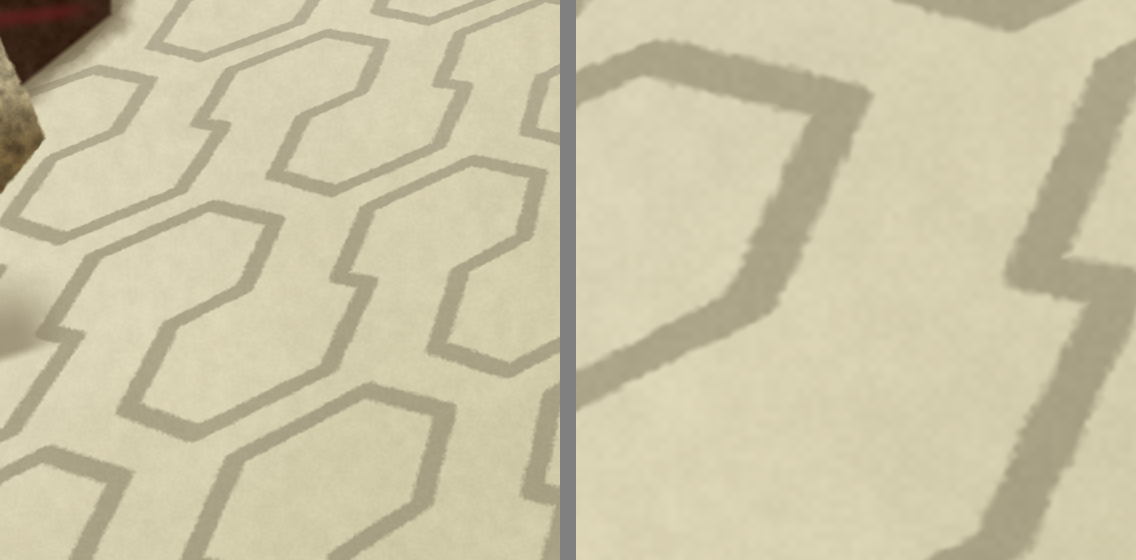
Left: the whole. Right: its middle third, enlarged.
This pattern is drawn by a WebGL 2 fragment shader. Its source:

```glsl
#version 300 es
precision highp float;
// Cream rug with a grey interlocking hexagon lattice, receding at a slant past two dark objects.
uniform vec2 u_resolution;
out vec4 fragColor;

// One period of the meandering line, in lattice coordinates.
const vec2 PATH[11] = vec2[11](
  vec2(1.0, 0.0), vec2(0.498, -0.163), vec2(0.203, -0.487), vec2(0.275, -0.54),
  vec2(-0.059, -0.882), vec2(-0.562, -1.038), vec2(-0.702, -0.886),
  vec2(-0.412, -0.562), vec2(-0.111, -0.455), vec2(0.163, -0.145), vec2(0.0, 0.0));

// Lattice axes on the floor, measured in line widths.
const mat2 FLOOR_AXES = mat2(13.95, 1.92, -7.13, -18.3);

float hash(vec2 p) {
  vec3 q = fract(p.xyx * vec3(0.1031, 0.1030, 0.0973));
  q += dot(q, q.yzx + 33.33);
  return fract((q.x + q.y) * q.z);
}

float noise(vec2 p) {
  vec2 i = floor(p), f = fract(p);
  f = f * f * (3.0 - 2.0 * f);
  return mix(mix(hash(i), hash(i + vec2(1, 0)), f.x),
             mix(hash(i + vec2(0, 1)), hash(i + vec2(1, 1)), f.x), f.y);
}

float fbm(vec2 p) {
  float sum = 0.0, amp = 0.5;
  for (int i = 0; i < 4; i++) {
    sum += amp * noise(p);
    p = p * 2.03 + 17.0;
    amp *= 0.5;
  }
  return sum;
}

float segmentDistance(vec2 p, vec2 a, vec2 b) {
  vec2 ab = b - a;
  return length(p - a - ab * clamp(dot(p - a, ab) / dot(ab, ab), 0.0, 1.0));
}

// Distance to the nearest line, over all periods that reach this cell.
float latticeDistance(vec2 uv) {
  vec2 cell = fract(uv);
  float d = 1e3;
  for (int j = 0; j <= 2; j++)
    for (int i = -1; i <= 1; i++) {
      vec2 q = FLOOR_AXES * (cell - vec2(i, j));
      for (int k = 0; k < 10; k++)
        d = min(d, segmentDistance(q, FLOOR_AXES * PATH[k], FLOOR_AXES * PATH[k + 1]));
    }
  return d;
}

void main() {
  vec2 p = gl_FragCoord.xy / u_resolution;
  p.y = 1.0 - p.y; // y runs downward from the top edge
  float px = 1.0 / min(u_resolution.x, u_resolution.y);

  // Perspective from the canvas back to the lattice
  mat3 view = mat3(0.491, -0.0729, 0.03, -0.1806, -0.225, 0.149, 0.3776, 0.3672, 1.0);
  vec3 h = inverse(view) * vec3(p, 1.0);
  float d = latticeDistance(h.xy / h.z);

  // Pile texture and slow changes of light
  float grain = noise(p * 210.0) - 0.5;
  float mottle = fbm(p * 38.0) - 0.47;
  float cloud = fbm(p * 5.0 + 4.0) - 0.47;
  vec3 cream = mix(vec3(0.86, 0.83, 0.715), vec3(0.825, 0.797, 0.665),
                   smoothstep(0.4, 1.8, p.x + p.y));
  vec3 grey = mix(vec3(0.70, 0.67, 0.57), vec3(0.655, 0.627, 0.517), smoothstep(0.0, 0.6, p.y));

  // Woven lines with slightly furry edges
  float soft = 0.12 + 30.0 * px * 0.5;
  float line = smoothstep(0.5 + soft, 0.5 - soft, d + grain * 0.1 + mottle * 0.15);
  vec3 color = mix(cream, grey, line * (0.96 + 0.3 * mottle));
  color += grain * 0.022 + mottle * 0.045 + cloud * 0.04;

  // Smudged shadow at the left edge
  float smudge = smoothstep(0.15, 0.03, p.x + 0.04 * cloud) * smoothstep(0.46, 0.6, p.y)
               * smoothstep(0.655, 0.63, p.y + 0.3 * p.x);
  color = mix(color, vec3(0.53, 0.49, 0.39), 0.7 * smudge);

  // Dark object in the upper left corner, with its shadow and a red sheen
  float corner = max(dot(p, vec2(0.62, 0.78)) - 0.143, p.x - 0.198);
  float shade = smoothstep(0.055, 0.0, corner + 0.02 * mottle);
  color = mix(color, vec3(0.46, 0.41, 0.31), 0.85 * shade);
  vec3 brown = vec3(0.21, 0.13, 0.08) + 0.12 * mottle;
  float sheen = smoothstep(0.025, 0.0, abs(p.y - 0.035 + 0.12 * p.x)) * smoothstep(0.19, 0.1, p.x);
  brown = mix(brown, vec3(0.38, 0.12, 0.11), 0.7 * sheen);
  color = mix(color, brown, smoothstep(0.006, -0.006, corner));

  // Rough stone at the left edge
  float stone = max(dot(p, vec2(0.9, -0.43)) + 0.03, dot(p, vec2(0.75, 0.66)) - 0.2275);
  vec3 rock = mix(vec3(0.66, 0.61, 0.48), vec3(0.40, 0.33, 0.21), smoothstep(0.12, 0.28, p.y));
  rock *= 0.65 + 0.75 * fbm(p * 60.0);
  color = mix(color, rock, smoothstep(0.004, -0.004, stone + 0.015 * mottle));

  fragColor = vec4(color, 1.0);
}
```
